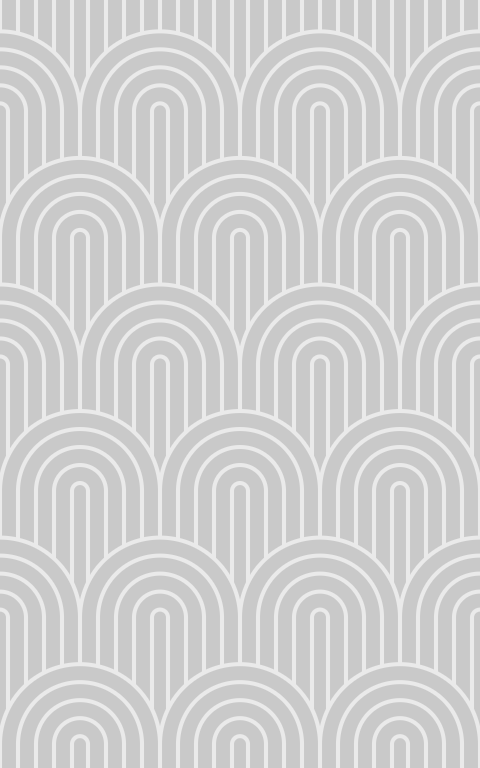
A WebGL 2 fragment shader for this pattern:

```glsl
#version 300 es
precision highp float;
// Overlapping rows of nested round-topped arches, pale lines on flat grey.
// Each row is shifted by half an arch and hides the feet of the row above it;
// a pixel needs only the front row that reaches it and the row behind that.

uniform vec2 u_resolution;
out vec4 outColor;

// Lengths below are in arch widths.
const float ARCHES_ACROSS = 3.0;
const float ROW_STEP      = 0.791;   // vertical distance between rows
const float FIRST_ROW     = 0.149;   // height of the lowest arch centre
const float INNER_RADIUS  = 0.05;
const float LINE_SPACING  = 0.1125;
const float LAST_LINE     = 4.0;     // index of the outermost line
const float LINE_WIDTH    = 0.0252;
const float EDGE_MARGIN   = 0.04;    // room above an arch for its line

const vec3 GROUND_COLOR = vec3(0.79);
const vec3 LINE_COLOR   = vec3(0.917);

const float OUTER_RADIUS = INNER_RADIUS + LAST_LINE * LINE_SPACING;

// Distance from the axis of the nearest arch: round above its centre,
// straight below it.
float archRadius(vec2 p, float row) {
    float shift = 0.5 * mod(row + 1.0, 2.0);
    float x = fract(p.x - shift + 0.5) - 0.5;
    float y = p.y - FIRST_ROW - row * ROW_STEP;
    return length(vec2(x, max(y, 0.0)));
}

// Coverage of the nested lines at a given radius.
float lineMask(float radius, float pixel) {
    float index = clamp(round((radius - INNER_RADIUS) / LINE_SPACING), 0.0, LAST_LINE);
    float dist = abs(radius - INNER_RADIUS - index * LINE_SPACING) - 0.5 * LINE_WIDTH;
    return clamp(0.5 - dist / pixel, 0.0, 1.0);
}

void main() {
    float pixel = ARCHES_ACROSS / u_resolution.x;
    vec2 p = gl_FragCoord.xy * pixel;

    // Lowest row whose arches reach this height
    float row = ceil((p.y - FIRST_ROW - OUTER_RADIUS - EDGE_MARGIN) / ROW_STEP);
    float frontRadius = archRadius(p, row);
    float backRadius = archRadius(p, row + 1.0);

    // The back row shows only outside the front arches
    float outside = clamp(0.5 + (frontRadius - OUTER_RADIUS) / pixel, 0.0, 1.0);
    float lines = max(lineMask(frontRadius, pixel), lineMask(backRadius, pixel) * outside);

    outColor = vec4(mix(GROUND_COLOR, LINE_COLOR, lines), 1.0);
}
```
